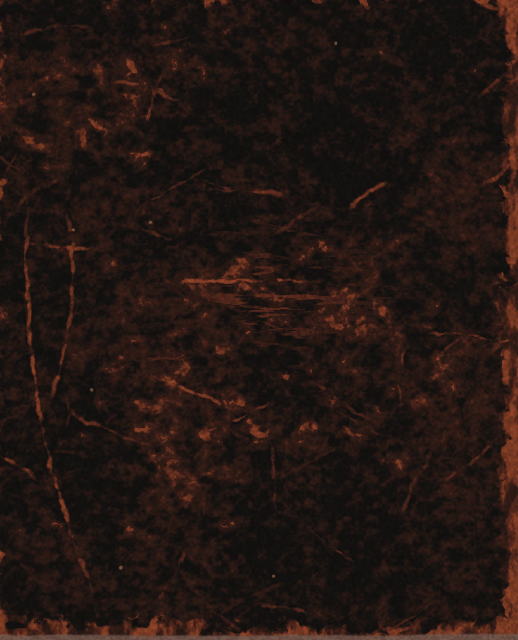
This texture is drawn by a Shadertoy shader. Its source:

```glsl
float hash(vec2 p) {
    vec3 q = fract(p.xyx * 0.1031);
    q += dot(q, q.yzx + 33.33);
    return fract((q.x + q.y) * q.z);
}

float noise(vec2 p) {
    vec2 i = floor(p), f = fract(p);
    f = f * f * (3.0 - 2.0 * f);
    return mix(mix(hash(i), hash(i + vec2(1, 0)), f.x),
               mix(hash(i + vec2(0, 1)), hash(i + vec2(1, 1)), f.x), f.y);
}

float fbm(vec2 p) {
    float sum = 0.0, amp = 0.516;
    for (int i = 0; i < 5; i++) {
        sum += amp * noise(p);
        p = mat2(1.6, 1.2, -1.2, 1.6) * p + 17.3;
        amp *= 0.5;
    }
    return sum;
}

float blob(vec2 p, vec2 centre, vec2 radius) {
    vec2 d = (p - centre) / radius;
    return exp(-dot(d, d));
}

// Bowed stroke that fades at both ends
float scratch(vec2 p, vec2 centre, float angle, float halfLength, float bow, float width) {
    p -= centre;
    float c = cos(angle), s = sin(angle);
    vec2 q = vec2(c * p.x + s * p.y, c * p.y - s * p.x);
    float t = q.x / halfLength;
    float d = abs(q.y - bow * (1.0 - t * t));
    return (1.0 - smoothstep(0.6, 1.0, abs(t))) * (1.0 - smoothstep(width * 0.2, width, d));
}

float scratches(vec2 p, float aspect) {
    vec2 wobble = vec2(fbm(p * 45.0), fbm(p * 45.0 + 40.0)) - 0.5;
    vec2 w = p + wobble * 0.012;
    float broken = smoothstep(0.32, 0.6, fbm(p * 62.0 + 9.0));
    float spread = mix(0.6, 1.3, broken);

    // Two long arcs down the left side
    float mark = 0.9 * scratch(w, vec2(0.11, 0.375), -1.40, 0.37, -0.05, 0.0048 * spread);
    mark = max(mark, 0.85 * scratch(w, vec2(0.081, 0.517), -1.675, 0.18, 0.03, 0.0052 * spread));
    // Level scrape across the middle
    mark = max(mark, scratch(w, vec2(0.38, 0.56), 0.0, 0.15, 0.002, 0.0045 * spread));

    for (int i = 0; i < 52; i++) {
        float k = float(i) * 7.31;
        vec2 centre = vec2(hash(vec2(k, 1.0)) * aspect, hash(vec2(k, 2.0)));
        float angle = (hash(vec2(k, 3.0)) - 0.5) * (i % 3 == 0 ? 3.1 : 1.5);
        float reach = mix(0.02, 0.095, hash(vec2(k, 4.0)));
        float bow = (hash(vec2(k, 5.0)) - 0.5) * 0.25 * reach;
        float width = mix(0.0028, 0.005, hash(vec2(k, 6.0))) * spread;
        float strength = mix(0.35, 0.9, hash(vec2(k, 7.0)));
        mark = max(mark, strength * scratch(w, centre, angle, reach, bow, width));
    }
    return mark * mix(0.4, 1.0, broken);
}

// Bare leather along the border and rounded corners
float rimWear(vec2 p, float aspect, float ragged) {
    vec2 low = vec2(-0.006, 0.020), high = vec2(aspect - 0.024, 1.004);
    vec2 d = abs(p - 0.5 * (low + high)) - 0.5 * (high - low) + 0.04;
    float dist = length(max(d, 0.0)) + min(max(d.x, d.y), 0.0) - 0.04;
    float rim = smoothstep(-0.006, 0.006, dist + (ragged - 0.5) * 0.08);
    float patches = smoothstep(0.32, 0.62, fbm(p * vec2(60.0, 26.0) + 61.0));
    return rim * mix(0.36, 0.92, patches);
}

vec3 leather(float wear) {
    vec3 c = mix(vec3(0.070, 0.065, 0.060), vec3(0.18, 0.102, 0.082), smoothstep(0.0, 0.42, wear));
    c = mix(c, vec3(0.30, 0.142, 0.102), smoothstep(0.38, 0.66, wear));
    return mix(c, vec3(0.51, 0.24, 0.14), smoothstep(0.62, 1.0, wear));
}

void mainImage(out vec4 fragColor, in vec2 fragCoord) {
    vec2 p = fragCoord / iResolution.y;
    float aspect = iResolution.x / iResolution.y;

    // Broad zones rubbed by handling
    float zone = blob(p, vec2(0.17, 0.86), vec2(0.21, 0.11))
               + 0.7 * blob(p, vec2(0.43, 0.58), vec2(0.24, 0.13))
               + 0.95 * blob(p, vec2(0.29, 0.31), vec2(0.22, 0.16))
               + 0.8 * blob(p, vec2(0.55, 0.42), vec2(0.18, 0.12))
               + 0.8 * blob(p, vec2(0.0, 1.0), vec2(0.08, 0.07));
    float cloud = fbm(p * 7.0 + 3.0);
    zone = min(zone, 1.0) * mix(0.5, 1.0, smoothstep(0.3, 0.6, cloud));

    // Ragged flakes, crumbs and level streaks
    vec2 warp = vec2(fbm(p * 30.0), fbm(p * 30.0 + 50.0)) - 0.5;
    float flakes = fbm(p * vec2(40.0, 46.0) + warp * 2.0);
    float crumbs = fbm(p * vec2(85.0, 100.0) + 23.0);
    float edge = 0.76 - 0.19 * zone;
    float body = 0.72 * flakes + 0.28 * crumbs;
    float scuff = smoothstep(edge - 0.03, edge + 0.08, body) * mix(0.5, 1.05, crumbs);
    float streaks = fbm(p * vec2(17.0, 110.0) + 8.0);
    float middle = blob(p, vec2(0.43, 0.54), vec2(0.19, 0.11));
    scuff = max(scuff, 0.75 * middle * smoothstep(0.54, 0.70, streaks));

    // Mottled stain and fine pores
    float pores = noise(p * 270.0) - 0.5;
    float tone = 0.09 + 0.24 * zone + 0.35 * (cloud - 0.5)
               + (0.4 + 0.8 * zone) * (flakes - 0.5) + 0.7 * (crumbs - 0.5);
    tone += 0.07 * smoothstep(0.5, 0.8, p.x);
    float wear = max(clamp(tone, 0.0, 0.6), scuff);
    wear = max(wear, scratches(p, aspect));
    wear = max(wear, rimWear(p, aspect, cloud * 0.25 + flakes * 0.75));
    vec3 colour = leather(clamp(wear + 0.17 * pores, 0.0, 1.0));
    colour *= 1.0 + 0.28 * (noise(p * 210.0 + 70.0) - 0.5);

    // Pale paper below the cover
    float paper = 1.0 - smoothstep(0.006, 0.011, p.y + (cloud - 0.5) * 0.012);
    colour = mix(colour, vec3(0.42, 0.32, 0.28) + 0.08 * pores, paper * 0.9);

    // Sparse chips
    vec2 cell = floor(p * 24.0);
    vec2 offset = fract(p * 24.0) - 0.25 - 0.5 * vec2(hash(cell + 5.0), hash(cell + 8.0));
    float chip = step(0.992, hash(cell)) * (1.0 - smoothstep(0.03, 0.09, length(offset + warp * 0.25)));
    colour = mix(colour, vec3(0.60, 0.40, 0.29), chip * 0.7);

    fragColor = vec4(colour, 1.0);
}
```
